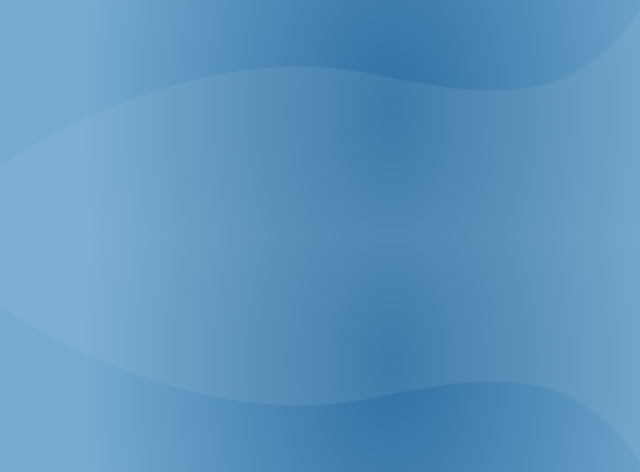
This background is drawn by a Shadertoy shader. Its source:

```glsl
// Soft blue backdrop: a pale mirrored wave band over two dark glows.

const vec3 DEEP_BLUE = vec3(0.19, 0.44, 0.64);
const vec3 SKY_BLUE = vec3(0.46, 0.67, 0.82);
const vec3 VEIL = vec3(0.70, 0.80, 0.85);
const float VEIL_OPACITY = 0.12;

// Glow placement: x and mirrored height above the centre line
const vec2 GLOW_CENTRE = vec2(0.612, 0.265);
const vec2 GLOW_RADIUS = vec2(0.482, 1.05);

// Wave knots (x, half height) and the slopes at both ends
const vec2 WAVE_START = vec2(0.0, 0.150);
const vec2 WAVE_CREST = vec2(0.475, 0.359);
const vec2 WAVE_DIP = vec2(0.759, 0.309);
const vec2 WAVE_END = vec2(1.0, 0.479);
const float START_SLOPE = 0.855;
const float END_SLOPE = 1.98;

// Cubic Hermite curve from a to b with given end slopes
float hermite(float x, vec2 a, vec2 b, float slopeA, float slopeB) {
    float span = b.x - a.x;
    float t = clamp((x - a.x) / span, 0.0, 1.0);
    float s = 1.0 - t;
    return mix(a.y, b.y, t * t * (3.0 - 2.0 * t))
         + span * t * s * (slopeA * s - slopeB * t);
}

// Half height of the band at x
float waveHeight(float x) {
    if (x < WAVE_CREST.x) return hermite(x, WAVE_START, WAVE_CREST, START_SLOPE, 0.0);
    if (x < WAVE_DIP.x) return hermite(x, WAVE_CREST, WAVE_DIP, 0.0, 0.0);
    return hermite(x, WAVE_DIP, WAVE_END, 0.0, END_SLOPE);
}

void mainImage(out vec4 fragColor, in vec2 fragCoord) {
    vec2 uv = fragCoord / iResolution.xy;
    vec2 mirrored = vec2(uv.x, abs(uv.y - 0.5));

    // Dark glows fading into the sky tone
    float fade = length((mirrored - GLOW_CENTRE) / GLOW_RADIUS);
    vec3 colour = mix(DEEP_BLUE, SKY_BLUE, min(fade, 1.0));

    // Pale veil inside the wave, with a smooth edge
    float inside = waveHeight(uv.x) - mirrored.y;
    float blur = max(fwidth(inside), 1e-4);
    float band = smoothstep(-blur, blur, inside);
    colour = mix(colour, VEIL, VEIL_OPACITY * band);

    fragColor = vec4(colour, 1.0);
}
```
